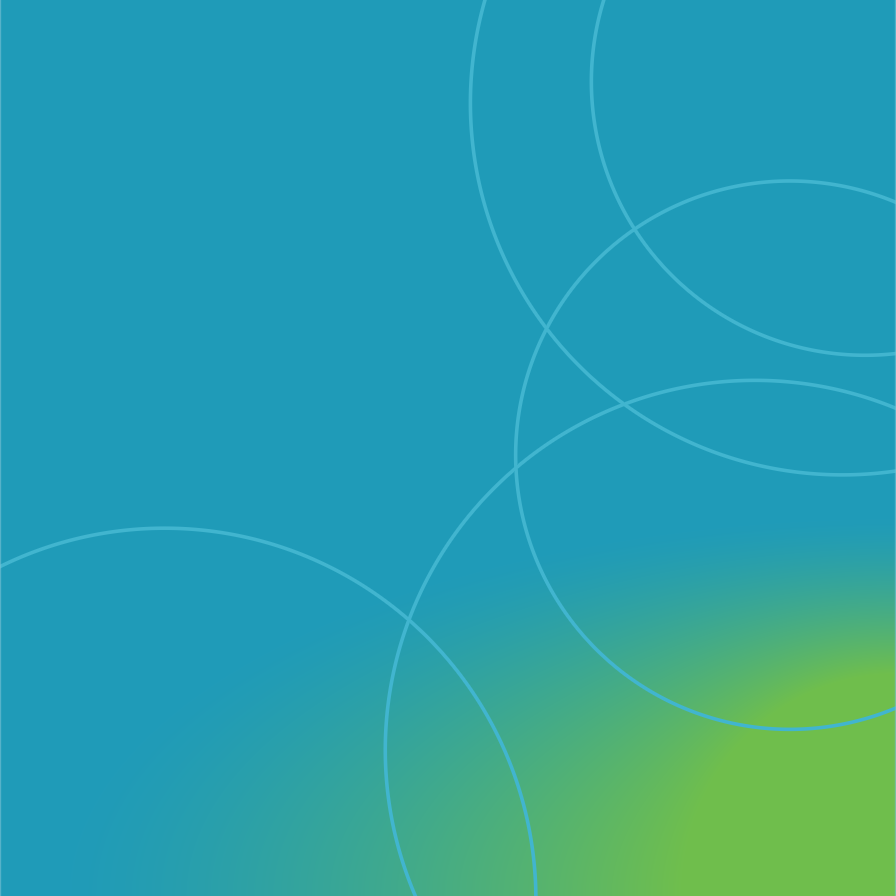
Reproduce this background procedurally as a Shadertoy shader.

```glsl
// Thin pale rings over a teal field with a green glow in the lower right corner.

const vec3 TEAL  = vec3(0.122, 0.607, 0.722);
const vec3 GREEN = vec3(0.435, 0.745, 0.300);
const vec3 RING  = vec3(0.255, 0.710, 0.810);
const vec3 RIM   = vec3(0.480, 0.760, 0.830);

const vec2 GLOW_CENTER = vec2(1.0, 0.0);
const vec2 GLOW_CORE   = vec2(0.240, 0.248);  // radii of the solid green
const vec2 GLOW_REACH  = vec2(0.940, 0.425);  // radii where the glow ends
const float GLOW_EASE  = 1.45;

const float RING_HALF_WIDTH = 0.0020;
const float RIM_WIDTH       = 0.0013;
const float RIM_STRENGTH    = 0.6;

// Each ring: center x, center y, radius
const int RING_COUNT = 5;
const vec3 RINGS[RING_COUNT] = vec3[RING_COUNT](
    vec3(0.9400,  0.8850, 0.4150),
    vec3(0.9655,  0.9090, 0.3055),
    vec3(0.8815,  0.4920, 0.3060),
    vec3(0.8425,  0.1630, 0.4125),
    vec3(0.1836, -0.0040, 0.4145)
);

// Distance from an ellipse's center to its edge along a unit direction
float ellipseReach(vec2 direction, vec2 radii) {
    return 1.0 / length(direction / radii);
}

// Fades from 1 at the core ellipse to 0 at the outer ellipse
float cornerGlow(vec2 p) {
    vec2 offset = p - GLOW_CENTER;
    float dist = max(length(offset), 1e-4);
    vec2 direction = offset / dist;
    float core = ellipseReach(direction, GLOW_CORE);
    float reach = ellipseReach(direction, GLOW_REACH);
    float fade = clamp((reach - dist) / (reach - core), 0.0, 1.0);
    return pow(fade, GLOW_EASE);
}

// Distance to the nearest ring outline
float ringDistance(vec2 p) {
    float nearest = 1.0;
    for (int i = 0; i < RING_COUNT; i++) {
        nearest = min(nearest, abs(length(p - RINGS[i].xy) - RINGS[i].z));
    }
    return nearest;
}

// Smoothed coverage of the region where dist is below width
float coverage(float dist, float width, float pixel) {
    return clamp((width - dist) / pixel + 0.5, 0.0, 1.0);
}

void mainImage(out vec4 fragColor, in vec2 fragCoord) {
    vec2 p = fragCoord / iResolution.xy;
    float pixel = 1.0 / min(iResolution.x, iResolution.y);

    // Background gradient
    vec3 color = mix(TEAL, GREEN, cornerGlow(p));

    // Ring outlines
    color = mix(color, RING, coverage(ringDistance(p), RING_HALF_WIDTH, pixel));

    // Pale hairline on the left and right borders
    float border = min(p.x, 1.0 - p.x);
    color = mix(color, RIM, RIM_STRENGTH * coverage(border, RIM_WIDTH, pixel));

    fragColor = vec4(color, 1.0);
}
```
